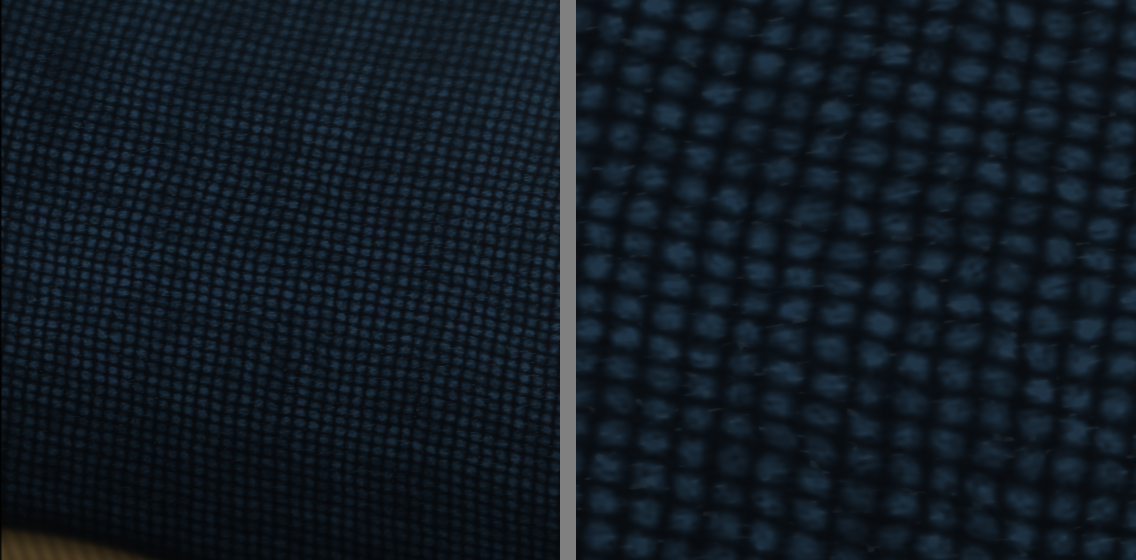
Left, the full canvas; right, a detail of the centre.
Write a three.js fragment shader that draws this texture.

```glsl
// Dark navy woven cloth draped over a soft fold, with a tan surface in the lower left corner.
varying vec2 vUv;

const float COLUMNS = 41.0;      // threads across
const float ROWS = 48.0;         // threads from bottom to top
const float ROW_SLOPE = 0.22;    // rows fall towards the right
const float COLUMN_LEAN = 0.17;  // columns lean right as they rise
const float DRIFT = 0.55;        // slow thread drift, in cells
const float JITTER = 0.22;       // uneven stitch placement, in cells
const float CELL_WEAR = 0.22;    // brightness change between stitches
const float THREAD_WEAR = 0.20;  // brightness change between threads
const float FIBRE = 0.75;        // strength of fine strands
const float EDGE_WIDTH = 0.003;  // dark strip at the left border

const vec3 GAP = vec3(0.038, 0.056, 0.076);
const vec3 THREAD = vec3(0.108, 0.180, 0.242);
const vec3 LINT = vec3(0.20, 0.25, 0.28);
const vec3 TAN = vec3(0.30, 0.24, 0.14);
const vec3 SHADOW = vec3(0.022, 0.027, 0.032);

float hash(vec2 p) {
  return fract(sin(dot(p, vec2(127.1, 311.7))) * 43758.5453);
}

float noise(vec2 p) {
  vec2 i = floor(p);
  vec2 f = fract(p);
  f = f * f * (3.0 - 2.0 * f);
  return mix(mix(hash(i), hash(i + vec2(1.0, 0.0)), f.x),
             mix(hash(i + vec2(0.0, 1.0)), hash(i + vec2(1.0, 1.0)), f.x), f.y);
}

float fbm(vec2 p) {
  float sum = 0.0;
  float gain = 0.5;
  for (int i = 0; i < 3; i++) {
    sum += gain * noise(p);
    p = p * 2.03 + 17.3;
    gain *= 0.5;
  }
  return sum / 0.875;
}

// Canvas position to thread coordinates, one unit per stitch
vec2 weaveCoords(vec2 p) {
  vec2 c = vec2(p.x - COLUMN_LEAN * p.y * p.y, p.y + ROW_SLOPE * p.x);
  c.y += 0.02 * sin(3.0 * p.x + 0.6) * p.y;
  c *= vec2(COLUMNS, ROWS);
  vec2 drift = vec2(noise(c * 0.13), noise(c * 0.13 + 41.0)) - 0.5;
  vec2 jitter = vec2(noise(c * 0.9 + 9.0), noise(c * 0.9 + 63.0)) - 0.5;
  return c + DRIFT * drift + JITTER * jitter;
}

// Rounded stitch with soft gaps that are partly bridged by its neighbours
float stitch(vec2 c, float blur) {
  vec2 wave = 0.5 + 0.5 * cos(6.28318 * (fract(c) - 0.5));
  float bump = smoothstep(0.02, 1.0, sqrt(wave.x * wave.y));
  float bridge = 0.55 * wave.x + 0.45 * wave.y;
  float sharp = mix(bump, bridge, 0.28);
  return mix(sharp, 0.22 + 0.32 * wave.x + 0.22 * wave.y, blur);
}

// Brightness that differs per stitch and per thread
float wear(vec2 c) {
  float cell = noise(c - 0.5 + 5.0) - 0.5;
  float column = noise(vec2(c.x * 0.8, c.y * 0.04)) - 0.5;
  float row = noise(vec2(c.x * 0.04, c.y * 0.8) + 30.0) - 0.5;
  return 1.0 + 2.0 * (CELL_WEAR * cell + THREAD_WEAR * (column + row));
}

// Fold lighting: dim underside, lit face, slightly dim far left
float foldLight(vec2 p) {
  float height = p.y + 0.16 * p.x;
  float light = mix(0.42, 1.0, smoothstep(0.04, 0.56, height));
  light *= 1.0 - 0.14 * smoothstep(0.80, 1.10, p.y - 0.25 * p.x);
  light *= 0.92 + 0.16 * fbm(p * vec2(3.0, 4.0) + 2.0);
  return light;
}

void main() {
  vec2 p = vUv;
  vec2 c = weaveCoords(p);

  // Sharp in the middle, soft at the far top and the underside
  float focus = p.y + 0.12 * p.x;
  float blur = 0.60 * smoothstep(0.72, 1.05, focus)
             + 0.55 * (1.0 - smoothstep(0.08, 0.38, focus));

  // Weave with twisted strands
  float bump = stitch(c, blur);
  float strands = noise(vec2(c.x * 2.0 + c.y * 1.3, c.y * 6.5 - c.x * 2.8));
  float fuzz = noise(c * 5.5 + 80.0);
  float grain = FIBRE * (1.0 - 0.75 * blur) * (strands + fuzz - 1.0);
  float lit = bump * wear(c) * (1.0 + 0.7 * grain) + 0.12 * grain;
  vec3 color = mix(GAP, THREAD, clamp(lit, -0.2, 1.25));

  // Pale lint on raised strands
  float lint = smoothstep(0.72, 0.95, strands) * smoothstep(0.40, 0.75, fuzz);
  color = mix(color, LINT, 0.35 * lint * (1.0 - blur));

  // Fold shading and pale haze at the upper right
  color *= foldLight(p);
  color += vec3(0.014, 0.015, 0.014) * smoothstep(0.9, 1.9, p.x + p.y);

  // Tan surface below the fold, with a contact shadow
  float hem = 0.064 - 0.10 * p.x - 0.38 * p.x * p.x;
  float below = hem - p.y;
  color = mix(color, SHADOW, 0.75 * smoothstep(-0.045, 0.0, below));
  float ribs = 0.92 + 0.08 * sin(230.0 * (p.x + 0.35 * p.y));
  vec3 ground = TAN * ribs * mix(0.45, 1.0, smoothstep(0.0, 0.05, below));
  color = mix(color, ground, smoothstep(-0.004, 0.018, below));

  // Dark left border
  color *= mix(0.15, 1.0, smoothstep(0.4 * EDGE_WIDTH, 1.4 * EDGE_WIDTH, p.x));
  gl_FragColor = vec4(color, 1.0);
}
```
